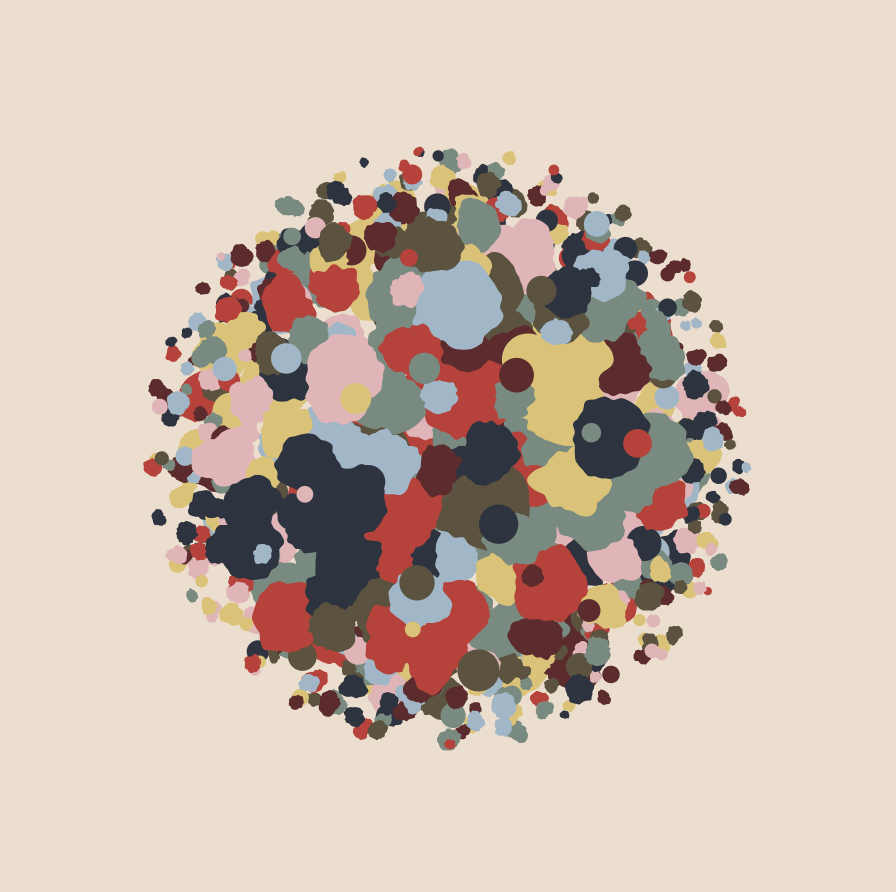
This background is drawn by a Shadertoy shader. Its source:

```glsl
// A round confetti of ragged paint blots on warm cream paper.
// Low-discrepancy scatters fill a disc front to back: broad blots
// inside, ever smaller ones toward the crumbling rim.

const float TAU = 6.28318;
const float CLUSTER_REACH = 0.37;
const vec3 PAPER = vec3(0.925, 0.872, 0.808);

const vec3 NAVY   = vec3(0.18, 0.20, 0.25);
const vec3 RED    = vec3(0.71, 0.26, 0.23);
const vec3 PINK   = vec3(0.875, 0.71, 0.72);
const vec3 YELLOW = vec3(0.855, 0.765, 0.47);
const vec3 BLUE   = vec3(0.63, 0.715, 0.775);
const vec3 SAGE   = vec3(0.475, 0.54, 0.50);
const vec3 OLIVE  = vec3(0.355, 0.325, 0.25);
const vec3 MAROON = vec3(0.36, 0.17, 0.175);
const vec3 INKS[8] = vec3[8](NAVY, RED, PINK, YELLOW, BLUE, SAGE, OLIVE, MAROON);

float hash(float n, float seed) {
    return fract(sin(n * 12.9898 + seed * 78.233) * 43758.5);
}

// Smooth noise around a full turn, with a whole number of lobes.
float ringNoise(float turn, float lobes, float seed) {
    float x = fract(turn) * lobes;
    float cell = floor(x);
    float t = smoothstep(0.0, 1.0, x - cell);
    float a = hash(mod(cell, lobes), seed);
    float b = hash(mod(cell + 1.0, lobes), seed);
    return mix(a, b, t) - 0.5;
}

// Approximate signed distance to a blot; raggedness 0 gives a plain disc.
float blotDistance(vec2 p, float radius, float raggedness, float seed) {
    float turn = atan(p.y, p.x) / TAU + 0.5;
    float wobble = 0.50 * ringNoise(turn, 5.0, seed)
                 + 0.24 * ringNoise(turn, 13.0, seed + 3.1)
                 + 0.13 * ringNoise(turn, 29.0, seed + 7.7);
    return length(p) - radius * (1.0 + raggedness * wobble);
}

// Lay ink beneath what is already there; alpha is the paper still visible.
void layUnder(inout vec4 paint, vec3 ink, float coverage) {
    paint.rgb += ink * coverage * paint.a;
    paint.a *= 1.0 - coverage;
}

// Scatter blots over a ring, sizes running from the inner to the outer edge.
// span = inner and outer ring radius, sizes = blot radius at each of them.
void scatter(inout vec4 paint, vec2 p, float pixel, int count,
             vec2 span, vec2 sizes, float discShare, float seed) {
    for (int i = 0; i < count; i++) {
        if (paint.a < 0.004) break;
        float n = float(i) + 1.0;
        float spread = fract(n * 0.75488 + hash(0.0, seed));
        float angle = TAU * fract(n * 0.56984 + 0.03 * hash(n, seed));
        float ring = sqrt(mix(span.x * span.x, span.y * span.y, spread));
        vec2 offset = p - ring * vec2(cos(angle), sin(angle));

        float along = (ring - span.x) / (span.y - span.x);
        float size = mix(sizes.x, sizes.y, along)
                   * mix(0.6, 1.4, hash(n, seed + 1.3));
        float reach = size * 1.5 + pixel;
        if (dot(offset, offset) > reach * reach) continue;

        float raggedness = step(discShare, hash(n, seed + 2.7));
        float d = blotDistance(offset, size, raggedness, n + seed * 5.0);
        int ink = int(floor(hash(n, seed + 4.9) * 7.999));
        layUnder(paint, INKS[ink], clamp(0.5 - d / pixel, 0.0, 1.0));
    }
}

void mainImage(out vec4 fragColor, in vec2 fragCoord) {
    float pixel = 1.0 / iResolution.y;
    vec2 p = (fragCoord - 0.5 * iResolution.xy) * pixel;
    vec4 paint = vec4(0.0, 0.0, 0.0, 1.0);

    if (length(p) < CLUSTER_REACH) {
        // Small accents on top
        scatter(paint, p, pixel, 24, vec2(0.02, 0.26), vec2(0.020, 0.010), 0.6, 1.0);
        // Broad blots of the interior
        scatter(paint, p, pixel, 75, vec2(0.0, 0.262), vec2(0.041, 0.029), 0.04, 2.0);
        // Crumbs thinning out at the rim
        scatter(paint, p, pixel, 400, vec2(0.235, 0.335), vec2(0.016, 0.0075), 0.2, 3.0);
        // Filling underneath
        scatter(paint, p, pixel, 110, vec2(0.0, 0.288), vec2(0.046, 0.024), 0.0, 4.0);
    }

    layUnder(paint, PAPER, 1.0);
    fragColor = vec4(paint.rgb, 1.0);
}
```
